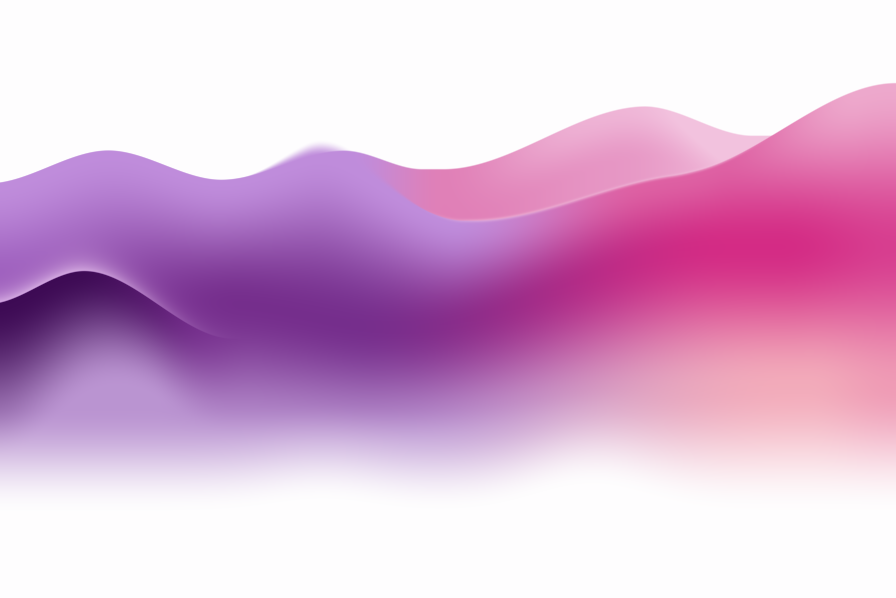
This background is drawn by a Shadertoy shader. Its source:

```glsl
// Silky layered waves: a blush back ridge, a violet-to-magenta front ridge and
// a dark swell at the left, all dissolving into white mist below. Ridges are
// sums of smooth steps; shading is graded by depth beneath each ridge.

#define PAPER vec3(0.995, 0.992, 0.995)
#define LILAC vec3(0.75, 0.55, 0.86)
#define VIOLET vec3(0.46, 0.18, 0.55)
#define MAGENTA vec3(0.83, 0.17, 0.52)
#define PINK vec3(0.87, 0.38, 0.64)
#define ROSE vec3(0.93, 0.66, 0.80)
#define BLUSH vec3(0.95, 0.76, 0.87)
#define PEACH vec3(0.95, 0.67, 0.73)
#define INK vec3(0.24, 0.04, 0.33)
#define GLOW_WIDTH 0.020
#define RIM_WIDTH 0.003

float ramp(float a, float b, float x) { return smoothstep(a, b, x); }

float bump(float x, float center, float width) {
    float t = (x - center) / width;
    return exp(-t * t);
}

// Rolling shoulder shared by both upper ridges
float shoulder(float x) {
    return 0.693 + 0.055 * ramp(-0.013, 0.121, x)
        - 0.049 * ramp(0.121, 0.247, x) + 0.049 * ramp(0.247, 0.384, x);
}

float backRidge(float x) {
    return shoulder(x) - 0.031 * ramp(0.384, 0.471, x)
        + 0.105 * ramp(0.495, 0.721, x) - 0.049 * ramp(0.719, 0.840, x);
}

float frontRidge(float x) {
    return shoulder(x) - 0.117 * ramp(0.341, 0.518, x)
        + 0.078 * ramp(0.527, 0.781, x) + 0.152 * ramp(0.749, 1.0, x);
}

float swellRidge(float x) {
    return 0.492 + 0.055 * ramp(-0.013, 0.094, x) - 0.113 * ramp(0.094, 0.26, x);
}

// Back layer: lilac at its left end, pale blush toward the crest
vec3 backColor(float x, float depth) {
    vec3 deep = mix(vec3(0.88, 0.52, 0.73), PINK, 0.15);
    float light = 0.35 * ramp(0.5, 0.7, x) + 0.6 * ramp(0.68, 0.86, x);
    light += 0.45 * (1.0 - ramp(0.0, 0.09, depth)) * ramp(0.48, 0.65, x);
    return mix(LILAC, mix(deep, BLUSH, min(light, 1.0)), ramp(0.39, 0.50, x));
}

// Pale tone that the body fades through before turning white
vec3 washColor(float x) {
    vec3 wash = mix(vec3(0.73, 0.58, 0.82), PEACH, ramp(0.45, 0.88, x));
    return mix(wash, vec3(0.93, 0.58, 0.70), 0.7 * ramp(0.9, 1.0, x));
}

// Front layer: bright ridge, saturated core, soft wash
vec3 bodyColor(vec2 p, float ridge) {
    float coreY = 0.492 - 0.04 * ramp(0.25, 0.43, p.x) + 0.135 * ramp(0.45, 0.8, p.x);
    vec3 core = mix(vec3(0.58, 0.32, 0.71), VIOLET, ramp(0.0, 0.27, p.x));
    core = mix(core, MAGENTA, ramp(0.38, 0.82, p.x));
    core = mix(core, PINK, 0.35 * ramp(0.87, 1.0, p.x));
    vec3 crest = mix(LILAC, PINK, ramp(0.50, 0.72, p.x));
    crest = mix(crest, ROSE, ramp(0.80, 0.96, p.x));
    vec3 color = mix(crest, core, ramp(0.0, 1.0, (ridge - p.y) / (ridge - coreY)));
    float washY = mix(0.25, 0.35, ramp(0.4, 0.85, p.x));
    return mix(color, washColor(p.x), 1.0 - ramp(washY, coreY, p.y));
}

// Dark swell with a luminous lip, melting into the body on its right
vec3 addSwell(vec3 body, vec2 p, float aa) {
    float depth = swellRidge(p.x) - p.y;
    float lip = exp(-max(-depth, 0.0) / GLOW_WIDTH) * (1.0 - ramp(0.07, 0.27, p.x));
    vec3 color = mix(body, vec3(0.93, 0.80, 0.95), 0.72 * lip);
    vec3 ink = mix(INK, VIOLET, ramp(0.08, 0.25, p.x));
    float reach = mix(0.27, 0.16, ramp(0.0, 0.18, p.x));
    vec3 swell = mix(ink, washColor(p.x), ramp(0.0, reach, depth));
    float cover = ramp(-aa, aa, depth) * (1.0 - ramp(0.17, 0.29, p.x));
    return mix(color, mix(body, swell, cover), ramp(-aa, aa, depth));
}

void mainImage(out vec4 fragColor, in vec2 fragCoord) {
    vec2 p = fragCoord / iResolution.xy;
    float aa = 1.0 / iResolution.y;
    float backDepth = backRidge(p.x) - p.y;
    float ridge = frontRidge(p.x);
    float depth = ridge - p.y;

    // Layers from back to front
    vec3 color = mix(PAPER, backColor(p.x, backDepth), ramp(-aa, aa, backDepth));
    vec3 body = addSwell(bodyColor(p, ridge), p, aa);
    float soft = aa + 0.025 * (1.0 - ramp(0.38, 0.48, p.x)) * ramp(0.27, 0.36, p.x);
    color = mix(color, body, ramp(-soft, aa, depth));

    // Fine light along the overlap of the two ridges
    float rim = bump(depth, 0.0, RIM_WIDTH) * ramp(0.46, 0.55, p.x);
    color = mix(color, BLUSH, 0.45 * rim * (1.0 - ramp(0.80, 0.87, p.x)));

    // White mist with two gentle swells
    float mist = 0.045 * bump(p.x, 0.66, 0.09) + 0.02 * bump(p.x, 0.36, 0.08);
    float mistTop = mix(0.32, 0.36, ramp(0.5, 0.9, p.x));
    color = mix(PAPER, color, ramp(0.14 + mist, mistTop + 0.4 * mist, p.y));
    fragColor = vec4(color, 1.0);
}
```
